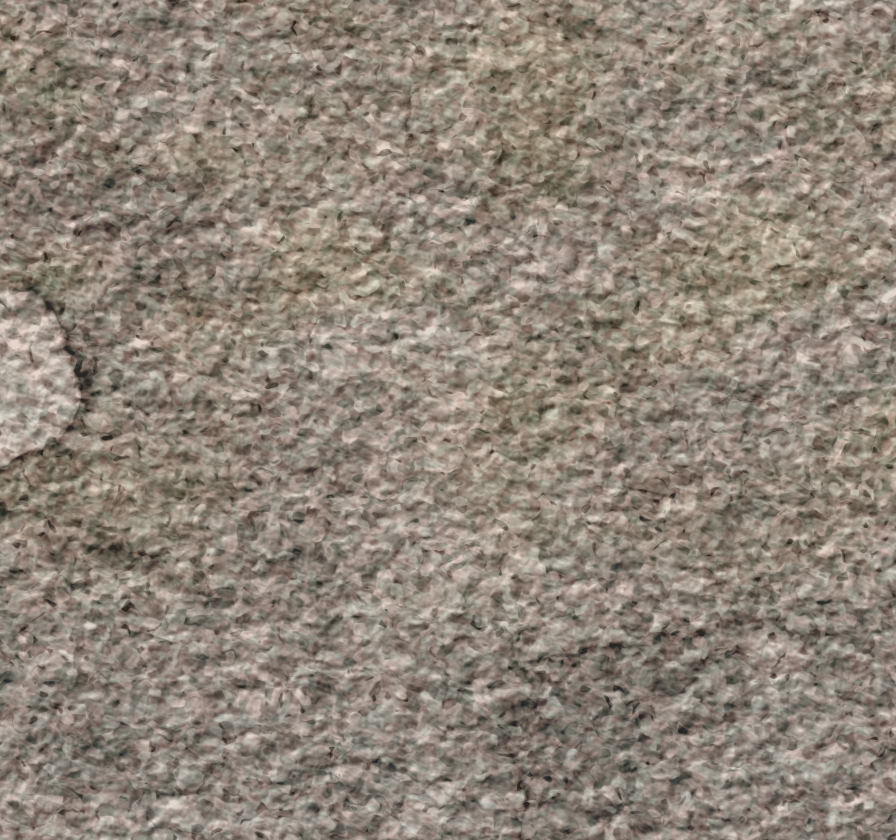
Reproduce this texture procedurally as a Shadertoy shader.

```glsl
#define BASE_TONE 0.532
#define CRYSTAL_SCALE 104.0
#define CRYSTAL_CONTRAST 0.115
#define RELIEF_SCALE vec2(24.0, 33.0)
#define RELIEF_STRENGTH 1.05
#define GRIT_STRENGTH 0.40
#define PIT_DEPTH 0.20
#define BROAD_STRENGTH 0.20
#define ROCK_TINT vec3(0.046, 0.0, -0.040)
#define PINK_TINT vec3(0.026, -0.006, -0.003)
#define OLIVE_TINT vec3(0.004, 0.006, -0.030)

vec2 hash2(vec2 cell) {
    vec3 q = fract(cell.xyx * vec3(0.1031, 0.1030, 0.0973));
    q += dot(q, q.yzx + 33.33);
    return 2.0 * fract((q.xx + q.yz) * q.zy) - 1.0;
}

float gradientNoise(vec2 p) {
    vec2 i = floor(p), f = p - i;
    vec2 u = f * f * f * (f * (f * 6.0 - 15.0) + 10.0);
    vec2 e = vec2(1.0, 0.0);
    float a = dot(hash2(i), f);
    float b = dot(hash2(i + e.xy), f - e.xy);
    float c = dot(hash2(i + e.yx), f - e.yx);
    float d = dot(hash2(i + e.xx), f - e.xx);
    return mix(mix(a, b, u.x), mix(c, d, u.x), u.y);
}

float fbm(vec2 p, int octaves) {
    float sum = 0.0, amp = 0.5;
    for (int i = 0; i < octaves; i++) {
        sum += amp * gradientNoise(p);
        p = mat2(0.96, 0.28, -0.28, 0.96) * p * 2.03 + 17.3;
        amp *= 0.5;
    }
    return sum;
}

// Soft-edged cells: x is brightness, y is hue, both -1..1
vec2 crystals(vec2 p) {
    vec2 i = floor(p), f = p - i, sum = vec2(0.0);
    float total = 0.0001;
    for (int y = -1; y <= 1; y++)
    for (int x = -1; x <= 1; x++) {
        vec2 o = vec2(x, y);
        vec2 d = o + 0.5 + 0.45 * hash2(i + o) - f;
        float w = exp(-13.0 * dot(d, d));
        sum += w * hash2(i + o + 71.0);
        total += w;
    }
    return sum / total;
}

float relief(vec2 p) {
    vec2 bend = vec2(gradientNoise(p * 19.0), gradientNoise(p * 19.0 + 40.0));
    return fbm((p + 0.012 * bend) * RELIEF_SCALE, 4);
}

// Dark line at zero distance, with a shadow falling on the positive side
float ledgeShadow(float d, float width) {
    return exp(-abs(d) / width) + 0.4 * exp(-abs(d) / (5.0 * width)) * smoothstep(-width, width, d);
}

void mainImage(out vec4 fragColor, in vec2 fragCoord) {
    vec2 p = fragCoord / iResolution.y;
    vec2 warp = vec2(fbm(p * 30.0, 3), fbm(p * 30.0 + 53.0, 3));
    vec2 rough = p + 0.022 * warp;
    vec2 outline = p + 0.06 * vec2(fbm(p * 13.0 + 7.0, 4), fbm(p * 13.0 + 90.0, 4));

    // Mineral grains and grit
    vec2 grain = crystals((p + 0.014 * warp) * CRYSTAL_SCALE * vec2(0.87, 1.08));
    float grit = fbm(rough * vec2(82.0, 108.0) + 9.0, 2);
    float broad = fbm(p * vec2(3.2, 4.2) + 5.0, 4);
    float patches = fbm(p * vec2(12.0, 16.0) + 31.0, 3);

    // Relief lit from the upper left
    float shade = relief(p) - relief(p + vec2(-0.0024, 0.0042));

    float tone = BASE_TONE + CRYSTAL_CONTRAST * grain.x + GRIT_STRENGTH * grit;
    tone += RELIEF_STRENGTH * shade + BROAD_STRENGTH * (broad + 0.9 * patches);
    tone += 0.06 * (p.x - 0.5) * p.y;

    // Scattered dark pits and broken creases
    float pit = smoothstep(0.2, 0.42, gradientNoise(rough * vec2(88.0, 104.0) + 80.0));
    tone -= PIT_DEPTH * pit * clamp(0.8 + 2.0 * patches, 0.2, 1.2);
    float crease = abs(fbm(rough * vec2(8.0, 14.0) + 63.0, 4));
    float broken = smoothstep(0.02, 0.22, gradientNoise(p * 11.0 + 22.0));
    tone -= 0.13 * exp(-crease / 0.012) * broken;

    // Pale raised plate at the left edge
    vec2 fromPlate = outline - vec2(-0.005, 0.545);
    float plate = length(fromPlate * vec2(1.0, 1.03)) - 0.105;
    float onPlate = smoothstep(0.003, -0.004, plate);
    float lee = smoothstep(-0.09, 0.05, fromPlate.x - 0.4 * fromPlate.y);
    tone += 0.10 * onPlate - 0.25 * lee * ledgeShadow(plate, 0.005);

    // Sunken slab at the lower right, and a short ledge at the left
    float rim = 0.21 + 0.17 * (p.x - 0.6);
    float slab = min(outline.x - 0.615, rim - outline.y);
    float rimFade = clamp(0.7 + 2.0 * patches, 0.3, 1.0);
    tone -= 0.22 * rimFade * ledgeShadow(slab, 0.0045);
    tone -= 0.03 * smoothstep(0.0, 0.03, slab);
    float shelf = 0.345 - outline.y;
    float shelfSpan = smoothstep(0.01, 0.06, p.x) * smoothstep(0.24, 0.17, p.x);
    tone -= 0.19 * shelfSpan * ledgeShadow(-shelf, 0.005);

    // Warm grey rock with pink or cool grains and olive stains
    tone = clamp(tone, 0.15, 0.84);
    float stain = smoothstep(-0.1, 0.2, fbm(p * vec2(4.0, 6.0) + 12.0, 4));
    stain *= smoothstep(0.15, 0.6, p.y) * (1.0 - onPlate);
    float hue = grain.y + 1.2 * patches;
    vec3 color = tone + ROCK_TINT * smoothstep(0.05, 0.4, tone);
    color += PINK_TINT * hue + OLIVE_TINT * stain;
    color += vec3(-0.010, 0.0, 0.006) * smoothstep(0.45, 0.1, p.y);
    fragColor = vec4(clamp(color, 0.0, 1.0), 1.0);
}
```
